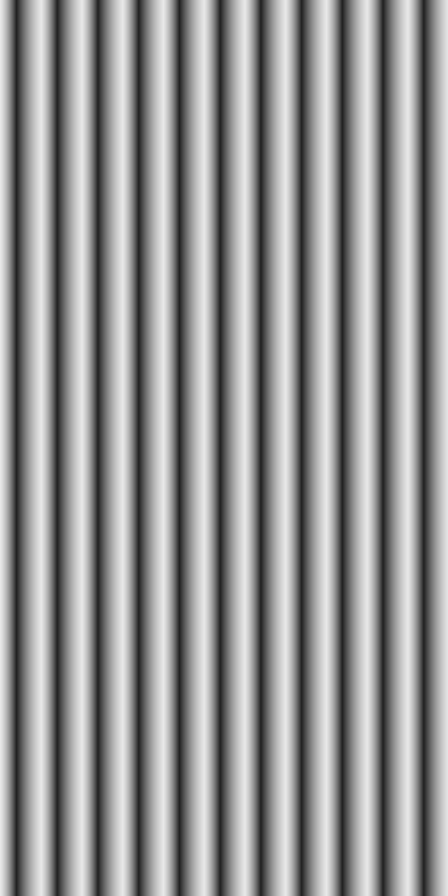
Write a Shadertoy shader that draws this pattern.

```glsl
// Brightness across one flute: dark crease at 0 and 1, ridge at 0.61
float fluteShade(float t, float blur) {
    float rise = min(t / 0.61, (1.0 - t) / 0.39);
    rise = min(sqrt(rise * rise + blur * blur), 1.0); // soften the crease
    return 0.12 + 1.18 * rise - 0.39 * rise * rise;
}

void mainImage(out vec4 fragColor, in vec2 fragCoord) {
    // Eleven vertical flutes, shifted so the first crease is inside the edge
    float across = fract(11.0 * fragCoord.x / iResolution.x - 0.405);
    float shade = fluteShade(across, 5.5 / iResolution.x);
    fragColor = vec4(vec3(shade), 1.0);
}
```
